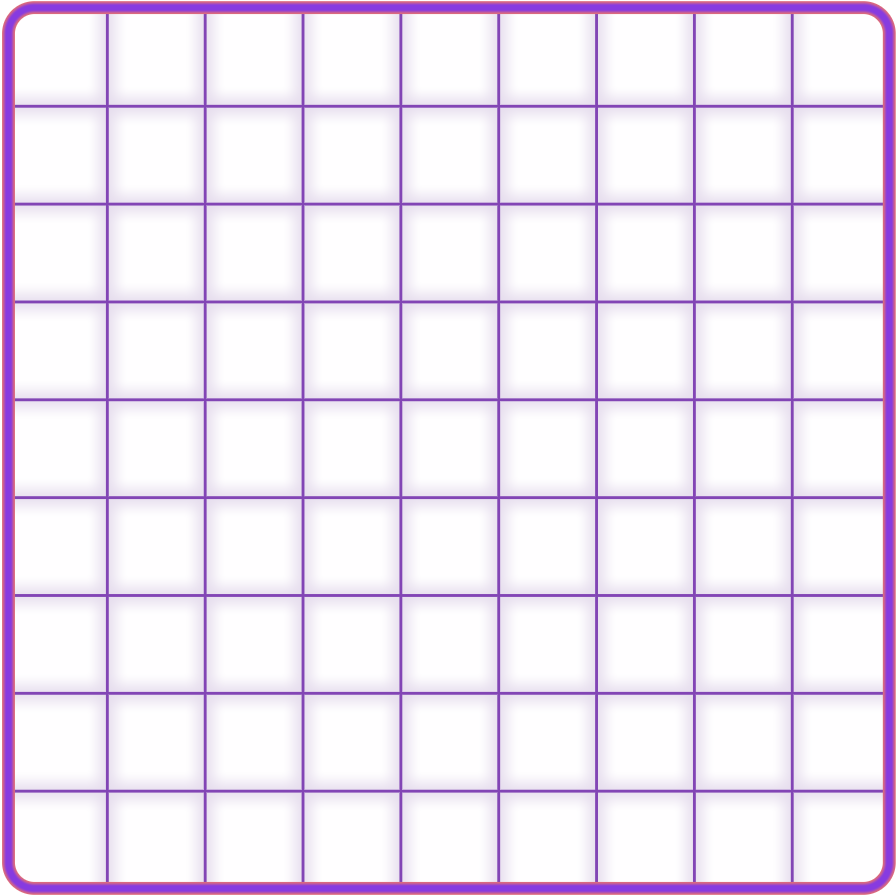
A WebGL 1 fragment shader for this pattern:

```glsl
precision highp float;
// Nine by nine white board with violet rules, soft shading and a rounded glowing frame.

uniform vec2 u_resolution;

const float CELLS = 9.0;
const float PITCH = 0.1092;
const vec2 GRID_CENTER = vec2(0.502, 0.4992);
const float RULE_HALF_WIDTH = 0.0016;
const float SHADE_REACH = 0.024;

const vec2 FRAME_CENTER = vec2(0.501, 0.5);
const float FRAME_HALF_SIZE = 0.4915;
const float FRAME_RADIUS = 0.029;
const float FRAME_HALF_WIDTH = 0.0072;

const vec3 PAPER = vec3(1.0, 0.998, 1.0);
const vec3 SHADE = vec3(0.90, 0.865, 0.93);
const vec3 RULE = vec3(0.51, 0.27, 0.71);
const vec3 FRAME_CORE = vec3(0.53, 0.23, 0.88);
const vec3 FRAME_EDGE = vec3(0.87, 0.42, 0.48);

// Signed distance to a rounded square.
float roundedSquare(vec2 p, float halfSize, float radius) {
  vec2 q = abs(p) - (halfSize - radius);
  return length(max(q, 0.0)) + min(max(q.x, q.y), 0.0) - radius;
}

// Distance on each axis to the nearest inner rule.
vec2 ruleDistance(vec2 p, float cells, float pitch) {
  vec2 cell = p / pitch + 0.5 * cells;
  vec2 nearest = clamp(floor(cell + 0.5), 1.0, cells - 1.0);
  return abs(cell - nearest) * pitch;
}

// Antialiased coverage of a signed distance.
float coverage(float d, float pixel) {
  return clamp(0.5 - d / pixel, 0.0, 1.0);
}

// Bell-like falloff from one at the rule to zero at the reach.
vec2 softShade(vec2 d, float reach) {
  return 1.0 - smoothstep(-0.25 * reach, reach, d);
}

void main() {
  float pixel = 1.0 / min(u_resolution.x, u_resolution.y);
  vec2 uv = gl_FragCoord.xy / u_resolution;

  // Shading and rules
  vec2 d = ruleDistance(uv - GRID_CENTER, CELLS, PITCH);
  vec2 shade = softShade(d, SHADE_REACH);
  float shadeAmount = 1.0 - (1.0 - shade.x) * (1.0 - shade.y);
  vec3 board = mix(PAPER, SHADE, shadeAmount);
  board = mix(board, RULE, coverage(min(d.x, d.y) - RULE_HALF_WIDTH, pixel));

  // Rounded frame, violet inside and pink along both edges
  float frame = roundedSquare(uv - FRAME_CENTER, FRAME_HALF_SIZE, FRAME_RADIUS);
  float across = abs(frame) / FRAME_HALF_WIDTH;
  vec3 frameColor = mix(FRAME_CORE, FRAME_EDGE, smoothstep(0.3, 1.0, across));

  vec3 color = mix(vec3(1.0), board, coverage(frame, pixel));
  color = mix(color, frameColor, coverage(abs(frame) - FRAME_HALF_WIDTH, pixel));
  gl_FragColor = vec4(color, 1.0);
}
```
